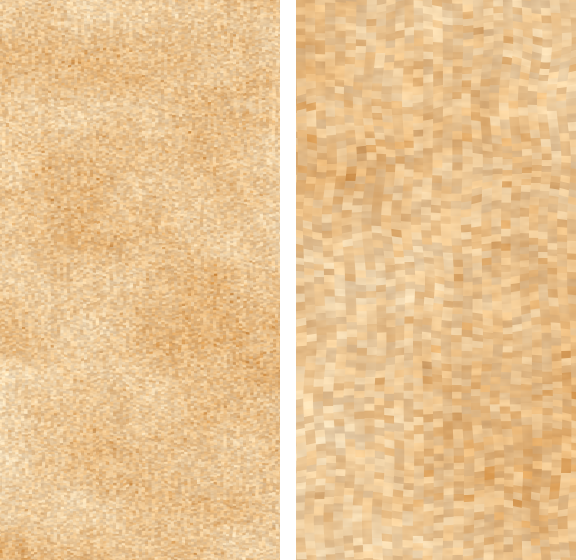
Left, the full canvas; right, a detail of the centre.
This texture is drawn by a WebGL 1 fragment shader. Its source:

```glsl
precision highp float;
// Warm parchment: soft orange clouds under a fine weave of tiny brick-like grains.
uniform vec2 u_resolution;

#define COLUMNS 86.0         // grain columns across the width
#define ROWS 116.0           // grain rows per canvas width
#define CLOUD_SCALE 4.2
#define CLOUD_GAIN 2.3
#define GRAIN_LIGHT 1.45
#define GRAIN_WARM 1.0
#define FIBRE_GAIN 0.55
#define STRIPE_GAIN 0.4
#define SPECK_GAIN 0.85
#define BASE_COLOR vec3(0.920, 0.778, 0.586)
#define LIGHT_AXIS vec3(0.040, 0.049, 0.050)
#define WARM_AXIS vec3(0.004, -0.025, -0.055)

float hash(vec2 p) {
  vec3 q = fract(p.xyx * 0.1031);
  q += dot(q, q.yzx + 33.33);
  return fract((q.x + q.y) * q.z);
}

float noise(vec2 p) {
  vec2 i = floor(p), f = fract(p);
  f = f * f * (3.0 - 2.0 * f);
  float low = mix(hash(i), hash(i + vec2(1.0, 0.0)), f.x);
  float high = mix(hash(i + vec2(0.0, 1.0)), hash(i + vec2(1.0, 1.0)), f.x);
  return mix(low, high, f.y);
}

// Layered noise, centred on zero
float clouds(vec2 p) {
  float sum = 0.0, weight = 0.5;
  for (int k = 0; k < 5; k++) {
    sum += weight * (2.0 * noise(p) - 1.0);
    p = mat2(1.6, 0.5, -0.5, 1.6) * p * 1.2 + 17.3;
    weight *= 0.56;
  }
  return sum;
}

// Lightness, warmth and speck strength of one grain
vec3 grain(vec2 id) {
  float speck = smoothstep(0.88, 0.98, hash(id + 211.7));
  return vec3(2.0 * hash(id + 31.0) - 1.0, 2.0 * hash(id + 97.3) - 1.0, speck);
}

// Grains stacked in one column, blended over one pixel at their edges
vec3 grainColumn(float column, float y, float pixel) {
  float row = y + 7.0 * hash(vec2(column, 5.0)) - 0.5;
  float id = floor(row);
  float edge = clamp((row - id - 0.5) / pixel + 0.5, 0.0, 1.0);
  return mix(grain(vec2(column, id)), grain(vec2(column, id + 1.0)), edge);
}

vec3 grains(vec2 p) {
  vec2 pixel = vec2(COLUMNS, ROWS) / u_resolution.x;
  float x = p.x * COLUMNS + 0.7 * noise(p * 14.0);
  float y = p.y * ROWS + 1.5 * noise(p * 19.0 + 40.0);
  float id = floor(x - 0.5);
  float edge = clamp((x - 1.0 - id) / pixel.x + 0.5, 0.0, 1.0);
  return mix(grainColumn(id, y, pixel.y), grainColumn(id + 1.0, y, pixel.y), edge);
}

void main() {
  vec2 p = gl_FragCoord.xy / u_resolution.x;

  // Broad stains, slightly wider than tall
  float stain = CLOUD_GAIN * clouds(p * CLOUD_SCALE * vec2(0.85, 1.2) + 8.0);
  float fade = clouds(p * 2.1 + 61.0);

  // Fine structure: bricks, horizontal fibres, faint vertical stripes
  vec3 g = grains(p);
  float fibre = 2.0 * noise(p * vec2(95.0, 210.0) + 9.0) - 1.0;
  float stripe = 2.0 * noise(p * vec2(COLUMNS, 9.0) + 23.0) - 1.0;
  float speck = SPECK_GAIN * g.z * (1.0 + 0.5 * clamp(stain, -1.0, 1.0));

  float light = GRAIN_LIGHT * g.x + FIBRE_GAIN * fibre + STRIPE_GAIN * stripe
              - 0.45 * stain + 0.4 * fade - speck;
  float warm = GRAIN_WARM * g.y + 0.75 * stain - 0.4 * fade + 1.2 * speck;

  vec3 color = BASE_COLOR + LIGHT_AXIS * light + WARM_AXIS * warm;
  gl_FragColor = vec4(clamp(color, 0.0, 1.0), 1.0);
}
```
